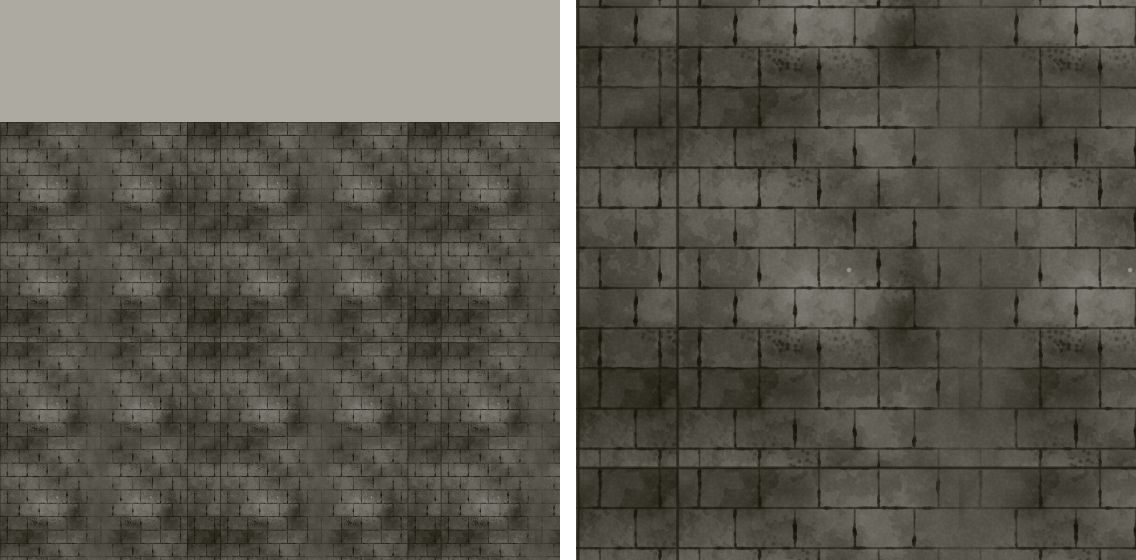
Left: the whole. Right: its middle third, enlarged.
A WebGL 1 fragment shader for this texture:

```glsl
precision highp float;
// A stained block wall below a plain grey band. One seven-course panel repeats
// inside a larger tile that cuts off its third copy; soft smears hide some seams.
// Stains are warped gaussian spots, layered sines and cellular pits.
uniform vec2 u_resolution;

const vec3 BAND = vec3(0.68, 0.67, 0.63);
const vec3 DARK = vec3(0.21, 0.20, 0.16);
const vec3 LIGHT = vec3(0.51, 0.50, 0.47);
const float WALL_TOP = 0.782;
const float PANEL = 0.1673;    // panel size in canvas units
const float REPEAT = 2.354;    // panels per large tile
const float COURSES = 7.0;
const float BLOCK_WIDTH = 0.2125;

vec2 hash2(vec2 p) {
  return fract(sin(vec2(dot(p, vec2(127.1, 311.7)), dot(p, vec2(269.5, 183.3)))) * 4375.85);
}

// Layered, rotated sines, roughly -1 to 1
float sines(vec2 p) {
  float sum = 0.0, amp = 0.5;
  for (int i = 0; i < 5; i++) {
    p = mat2(0.8, 0.6, -0.6, 0.8) * p * 1.8 + 1.7;
    sum += amp * sin(p.x + 1.6 * sin(p.y));
    amp *= 0.62;
  }
  return sum;
}

// Distance to the nearest scattered point
float cells(vec2 p) {
  vec2 cell = floor(p), f = p - cell;
  float nearest = 2.0;
  for (int y = -1; y <= 1; y++) {
    for (int x = -1; x <= 1; x++) {
      vec2 o = vec2(float(x), float(y));
      nearest = min(nearest, length(o + hash2(cell + o) - f));
    }
  }
  return nearest;
}

float spot(vec2 p, vec2 center, vec2 radius) {
  vec2 d = (p - center) / radius;
  return exp(-dot(d, d));
}

float line(float dist, float halfWidth, float soft) {
  return 1.0 - smoothstep(halfWidth - soft, halfWidth + soft, dist);
}

// Light and dark areas of one panel
float stains(vec2 q) {
  vec2 w = q + 0.045 * vec2(sines(q * 7.0), sines(q * 7.0 + 9.0));
  float v = 0.40;
  v += 0.50 * spot(w, vec2(0.49, 0.73), vec2(0.19, 0.20));
  v += 0.24 * spot(w, vec2(0.26, 0.38), vec2(0.22, 0.18));
  v += 0.24 * spot(w, vec2(0.73, 0.20), vec2(0.17, 0.18));
  v -= 0.32 * spot(w, vec2(0.05, 0.07), vec2(0.17, 0.13));
  v -= 0.38 * spot(w, vec2(0.36, 0.10), vec2(0.13, 0.11));
  v -= 0.30 * spot(w, vec2(0.63, 0.42), vec2(0.09, 0.15));
  v -= 0.42 * spot(w, vec2(0.85, 0.84), vec2(0.11, 0.15));
  v -= 0.40 * spot(w, vec2(0.42, 0.96), vec2(0.18, 0.06));
  v -= 0.20 * spot(w, vec2(0.03, 0.88), vec2(0.12, 0.14));
  float peel = smoothstep(-0.06, 0.06, sines(q * 8.0 + 3.0) + 0.4 * sines(q * 30.0));
  return v + 0.13 * (peel - 0.5) + 0.07 * sines(q * 17.0);
}

// Clustered dark pits
float pits(vec2 q) {
  float area = spot(q, vec2(0.40, 0.33), vec2(0.14, 0.09))
             + spot(q, vec2(0.42, 0.90), vec2(0.25, 0.06))
             + 0.7 * spot(q, vec2(0.74, 0.68), vec2(0.10, 0.12));
  float cluster = area * smoothstep(-0.3, 0.4, sines(q * 13.0));
  return cluster * (1.0 - smoothstep(0.22, 0.42, cells(q * 42.0)));
}

// Uneven joints in running bond: x is joint strength, y a tone for each block
vec2 masonry(vec2 q, float soft) {
  float course = floor(q.y * COURSES);
  float along = (q.x - mix(0.078, 0.205, mod(course, 2.0))) / BLOCK_WIDTH;
  float head = abs(fract(along + 0.5) - 0.5) * BLOCK_WIDTH;
  float bed = abs(fract(q.y * COURSES + 0.5) - 0.5) / COURSES;
  float wear = sines(q * 21.0);
  float joint = max(line(head, 0.003 + 0.006 * max(wear, 0.0), soft) * (0.66 + 0.34 * wear),
                    line(bed, 0.0035 + 0.003 * max(wear, 0.0), soft) * (0.66 + 0.2 * wear));
  return vec2(joint, hash2(vec2(floor(along), course)).x - 0.5);
}

void main() {
  vec2 uv = gl_FragCoord.xy / u_resolution;
  float pixel = 1.0 / (u_resolution.y * PANEL);
  float soft = max(pixel * 0.6, 0.003);
  vec2 t = mod(vec2(uv.x, WALL_TOP - uv.y) / PANEL, REPEAT);
  vec2 panel = floor(t), q = t - panel;

  // Panel surface, a little darker in the cut-off copies
  vec2 blocks = masonry(q, soft);
  float tone = stains(q) + 0.07 * blocks.y;
  tone -= 0.09 * step(2.0, t.x) + 0.08 * step(2.0, t.y);
  tone -= 0.34 * pits(q);

  // Smears across the inner seams of the large tile
  vec2 w = t + 0.06 * vec2(sines(t * 5.0), sines(t * 5.0 + 4.0));
  float across = exp(-pow(abs(w.x - 1.06) / 0.15, 2.0));
  float down = exp(-pow(abs(w.y - 1.04) / 0.10, 2.0)) * smoothstep(0.7, 1.0, w.x);
  float smear = clamp(across + 0.6 * down, 0.0, 1.0) * 0.9;
  tone = mix(tone, 0.40 + 0.14 * sines(t * 6.0), smear);
  float joint = blocks.x * (1.0 - 0.75 * smear);

  // Hard seams at tile edges and the last panel cut
  float seam = min(min(t.x, REPEAT - t.x), abs(t.x - 2.0));
  seam = min(seam, min(t.y, REPEAT - t.y));
  joint = max(joint, 0.65 * line(seam, 0.005, soft));

  // Grain, joints and one pale chip
  tone += 0.13 * (cells(q * 75.0) - 0.45);
  tone = mix(tone, -0.40, clamp(joint, 0.0, 1.0));
  tone += 0.7 * line(length(q - vec2(0.61, 0.65)), 0.008, soft);

  vec3 wall = mix(DARK, LIGHT, clamp(tone, -0.45, 1.5));
  float band = smoothstep(-0.5, 0.5, (uv.y - WALL_TOP) * u_resolution.y);
  gl_FragColor = vec4(mix(wall, BAND, band), 1.0);
}
```
